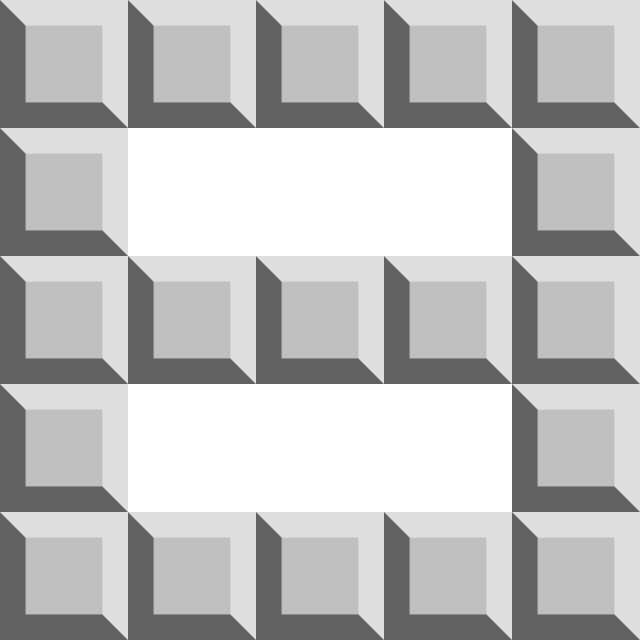
This pattern is drawn by a WebGL 2 fragment shader. Its source:

```glsl
#version 300 es
precision highp float;
// Grey bevelled tiles on a 5 by 5 grid, with two white slots left open.
// Each tile is a flat square face inside a frame, lit from the upper right
// and split along its falling diagonal; supersampling smooths all edges.

uniform vec2 u_resolution;
out vec4 fragColor;

// Grey level of one tile; p runs from 0 to 1 across the tile
float bevelTile(vec2 p) {
    vec2 fromCentre = abs(p - 0.5);
    if (max(fromCentre.x, fromCentre.y) < 0.3) return 0.75;
    return p.x + p.y < 1.0 ? 0.384 : 0.87;
}

// Grey level of the whole pattern; uv runs from 0 to 1 across the canvas
float pattern(vec2 uv) {
    vec2 grid = uv * 5.0;
    vec2 cell = floor(grid);

    // Odd rows keep only their outer tiles
    bool oddRow = mod(cell.y, 2.0) > 0.5;
    bool innerColumn = abs(cell.x - 2.0) < 1.5;
    return oddRow && innerColumn ? 1.0 : bevelTile(fract(grid));
}

void main() {
    // Average a 5 by 5 set of samples within the pixel
    float grey = 0.0;
    for (int j = 0; j < 5; j++) {
        for (int i = 0; i < 5; i++) {
            vec2 offset = (vec2(i, j) + 0.5) / 5.0 - 0.5;
            grey += pattern((gl_FragCoord.xy + offset) / u_resolution);
        }
    }
    fragColor = vec4(vec3(grey / 25.0), 1.0);
}
```
